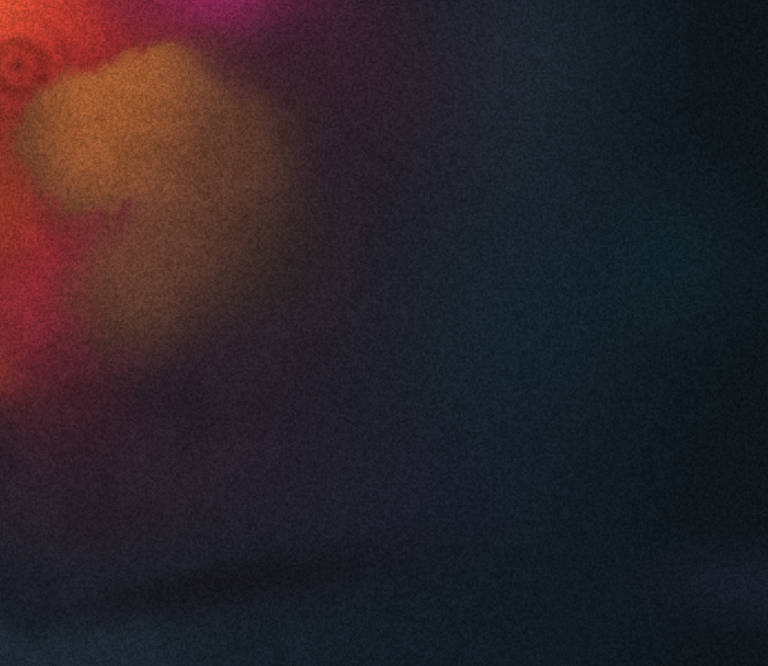
A WebGL 1 fragment shader for this background:

```glsl
precision highp float;
// Grainy ember cloud glowing in the upper left of a dark navy haze.
uniform vec2 u_resolution;

const vec3 NAVY    = vec3(0.072, 0.105, 0.145);
const vec3 NIGHT   = vec3(0.058, 0.088, 0.108);
const vec3 TEAL    = vec3(0.070, 0.150, 0.190);
const vec3 SLATE   = vec3(0.125, 0.170, 0.215);
const vec3 INDIGO  = vec3(0.115, 0.125, 0.195);
const vec3 SOOT    = vec3(0.075, 0.080, 0.092);
const vec3 PLUM    = vec3(0.230, 0.130, 0.170);
const vec3 CRIMSON = vec3(0.520, 0.140, 0.190);
const vec3 SCARLET = vec3(0.680, 0.170, 0.160);
const vec3 ORANGE  = vec3(0.900, 0.340, 0.210);
const vec3 RUST    = vec3(0.620, 0.240, 0.140);
const vec3 MAGENTA = vec3(0.600, 0.140, 0.360);
const vec3 OCHRE   = vec3(0.620, 0.355, 0.180);
const vec3 BROWN   = vec3(0.390, 0.240, 0.180);
const vec3 UMBER   = vec3(0.170, 0.140, 0.150);
const float WARP = 0.085;
const float BILLOW = 0.085;
const float GRAIN_SCALE = 300.0;
const float GRAIN_BASE = 0.018;
const float GRAIN_GAIN = 0.16;

float hash(vec2 p) {
  vec3 q = fract(vec3(p.xyx) * 0.1031);
  q += dot(q, q.yzx + 33.33);
  return fract((q.x + q.y) * q.z);
}

float noise(vec2 p) {
  vec2 i = floor(p), f = fract(p);
  f = f * f * (3.0 - 2.0 * f);
  float low = mix(hash(i), hash(i + vec2(1.0, 0.0)), f.x);
  float high = mix(hash(i + vec2(0.0, 1.0)), hash(i + 1.0), f.x);
  return mix(low, high, f.y);
}

float fbm(vec2 p) {
  float sum = 0.0, amp = 0.5;
  for (int i = 0; i < 5; i++) {
    sum += amp * noise(p);
    p = mat2(1.6, 1.2, -1.2, 1.6) * p + 7.3;
    amp *= 0.5;
  }
  return sum;
}

// Soft elliptical spot, 1 at its centre
float glow(vec2 p, vec2 centre, vec2 radius) {
  vec2 d = (p - centre) / radius;
  return exp(-dot(d, d));
}

float smoothUnion(float a, float b) {
  const float BLEND = 0.04;
  float h = clamp(0.5 + 0.5 * (b - a) / BLEND, 0.0, 1.0);
  return mix(b, a, h) - BLEND * h * (1.0 - h);
}

// Signed distance to the lobes of the ochre cloud
float cloudShape(vec2 p) {
  float d = length(p - vec2(0.165, 0.785)) - 0.115;
  d = smoothUnion(d, length(p - vec2(0.255, 0.835)) - 0.115);
  d = smoothUnion(d, length(p - vec2(0.320, 0.730)) - 0.145);
  d = smoothUnion(d, length(p - vec2(0.360, 0.630)) - 0.130);
  return smoothUnion(d, length(p - vec2(0.225, 0.570)) - 0.115);
}

vec3 nightHaze(vec2 p) {
  vec3 col = mix(NAVY, NIGHT, smoothstep(0.75, 1.12, p.x));
  col = mix(col, TEAL, 0.75 * glow(p, vec2(0.74, 0.55), vec2(0.22, 0.24)));
  col = mix(col, TEAL, 0.60 * glow(p, vec2(1.01, 0.61), vec2(0.12, 0.11)));
  col = mix(col, SLATE, 0.70 * glow(p, vec2(0.77, 0.90), vec2(0.16, 0.19)));
  col = mix(col, INDIGO, 0.60 * glow(p, vec2(0.52, 0.27), vec2(0.22, 0.11)));
  col = mix(col, INDIGO, 0.70 * glow(p, vec2(1.13, 0.12), vec2(0.13, 0.05)));
  col = mix(col, vec3(0.145, 0.125, 0.155), 0.80 * glow(p, vec2(0.1, 0.26), vec2(0.38, 0.15)));
  col = mix(col, SLATE, 0.75 * glow(p, vec2(0.0, 0.02), vec2(0.42, 0.075)));
  vec2 wedge = vec2(p.x, p.y - 0.16 * (p.x - 0.33));
  return mix(col, SOOT, 0.85 * glow(wedge, vec2(0.34, 0.12), vec2(0.22, 0.032)));
}

vec3 emberGlow(vec3 col, vec2 p) {
  col = mix(col, PLUM, 0.95 * glow(p, vec2(0.20, 0.70), vec2(0.40, 0.35)));
  col = mix(col, PLUM, 0.65 * glow(p, vec2(0.50, 0.95), vec2(0.16, 0.16)));
  col = mix(col, CRIMSON, glow(p, vec2(0.04, 0.62), vec2(0.16, 0.21)));
  col = mix(col, SCARLET, glow(p, vec2(0.05, 0.97), vec2(0.22, 0.20)));
  col = mix(col, RUST, 0.75 * glow(p, vec2(0.0, 0.73), vec2(0.07, 0.13)));
  col = mix(col, RUST, 0.45 * glow(p, vec2(0.0, 0.46), vec2(0.04, 0.06)));
  col = mix(col, MAGENTA, 0.85 * glow(p, vec2(0.32, 1.01), vec2(0.13, 0.055)));
  return mix(col, ORANGE, 0.9 * glow(p, vec2(0.0, 1.0), vec2(0.10, 0.09)));
}

void main() {
  vec2 p = gl_FragCoord.xy / u_resolution.y;
  vec2 drift = vec2(fbm(p * 6.0 + 3.1), fbm(p * 6.0 + 19.7)) - 0.48;
  float detail = fbm(p * 13.0 + drift * 3.0);
  vec3 col = emberGlow(nightHaze(p + drift * 0.04), p + drift * WARP);

  // Curled smoke in the upper left corner
  float curl = length(p + drift * 0.05 - vec2(0.035, 0.895));
  float ring = 0.5 + 0.5 * cos(curl * 170.0);
  col *= 1.0 - 0.22 * ring * exp(-curl * curl * 220.0);

  // Ochre cloud: crisp upper left rim, dissolving lower right
  float fade = length((p + drift * 0.06 - vec2(0.16, 0.88)) * vec2(1.0, 0.7));
  vec3 cloud = mix(OCHRE, BROWN, smoothstep(0.03, 0.20, fade));
  cloud = mix(cloud, UMBER, smoothstep(0.18, 0.37, fade));
  float rim = cloudShape(p + drift * WARP) + (detail - 0.48) * BILLOW;
  float soft = mix(0.010, 0.075, smoothstep(0.08, 0.28, fade));
  col = mix(col, cloud, 0.92 * (1.0 - smoothstep(-soft, soft, rim)));

  // Smoky mottling and fine grain, stronger where brighter
  col *= 1.0 + 0.35 * (detail - 0.48) * smoothstep(0.7, 0.1, p.x);
  float grain = noise(p * GRAIN_SCALE) + noise(p * GRAIN_SCALE * 1.47 + 41.0) - 1.0;
  col += grain * (GRAIN_BASE + GRAIN_GAIN * col);
  gl_FragColor = vec4(clamp(col, 0.0, 1.0), 1.0);
}
```
